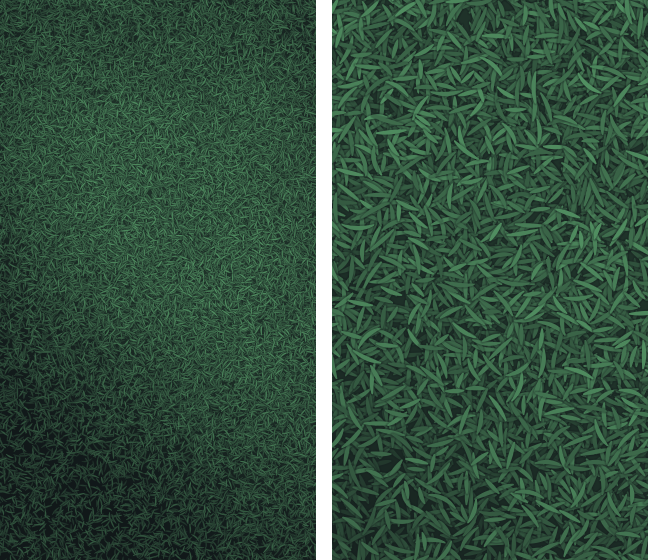
Left: the whole. Right: its middle third, enlarged.
Write a Shadertoy shader that draws this texture.

```glsl
// Dense turf of short, randomly strewn grass blades under uneven, vignetted light.

#define LAYERS 7             // stacked sheets of blades
#define CELL 0.018           // grid cell, in canvas widths
#define HALF_LENGTH 0.0165   // longest half blade
#define HALF_WIDTH 0.0023    // blade half width at its middle
#define BEND 14.0            // strongest curvature
#define SHADOW 0.32          // darkening beside each blade
#define SOIL_COLOR vec3(0.08, 0.12, 0.115)
#define BLADE_COLOR vec3(0.29, 0.51, 0.35)

// Integer hash (PCG), three values in 0..1
vec3 hash3(ivec3 key) {
    uvec3 v = uvec3(key) * 1664525u + 1013904223u;
    v.x += v.y * v.z; v.y += v.z * v.x; v.z += v.x * v.y;
    v ^= v >> 16u;
    v.x += v.y * v.z; v.y += v.z * v.x; v.z += v.x * v.y;
    return vec3(v >> 8u) / 16777216.0;
}

float valueNoise(vec2 p) {
    ivec2 i = ivec2(floor(p));
    vec2 f = fract(p);
    f = f * f * (3.0 - 2.0 * f);
    float a = hash3(ivec3(i, 91)).x;
    float b = hash3(ivec3(i + ivec2(1, 0), 91)).x;
    float c = hash3(ivec3(i + ivec2(0, 1), 91)).x;
    float d = hash3(ivec3(i + ivec2(1, 1), 91)).x;
    return mix(mix(a, b, f.x), mix(c, d, f.x), f.y);
}

mat2 rotation(float angle) {
    float c = cos(angle), s = sin(angle);
    return mat2(c, s, -s, c);
}

// Broad light: dark lower left, bright upper middle, dim sides and top
float lightAt(vec2 uv, vec2 p) {
    float rise = smoothstep(0.02, 0.64, uv.y + 0.4 * (uv.x - 0.46));
    float side = abs(2.0 * uv.x - 1.0);
    float vignette = 1.0 - 0.34 * side * side * side;
    vignette *= 1.0 - 0.42 * smoothstep(0.72, 1.0, uv.y);
    float patches = 0.6 * valueNoise(p * 5.0) + 0.4 * valueNoise(p * 13.0);
    return clamp(rise * vignette * (0.86 + 0.28 * patches) + 0.04, 0.0, 1.0);
}

// Signed distance to a tapered, slightly bowed blade
float bladeDistance(vec2 q, float halfLength, float bend) {
    q.y += bend * (q.x * q.x - 0.3 * halfLength * halfLength);
    float along = clamp(q.x / halfLength, -1.0, 1.0);
    float taper = 1.0 - 0.6 * along * along;
    return length(q - vec2(along * halfLength, 0.0)) - HALF_WIDTH * taper;
}

// Lays one sheet of blades over the tone beneath it
float addLayer(float tone, vec2 p, int layer, float light, float pixel) {
    float height = (float(layer) + 0.5) / float(LAYERS);
    vec2 g = rotation(float(layer) * 1.1) * p / CELL;
    ivec2 home = ivec2(floor(g));
    for (int y = -1; y <= 1; y++)
    for (int x = -1; x <= 1; x++) {
        ivec2 cell = home + ivec2(x, y);
        vec3 place = hash3(ivec3(cell, layer));
        vec3 shape = hash3(ivec3(cell, layer + 40));
        float presence = mix(0.28, 0.95, light);
        if (fract(shape.x * 37.0) > presence) continue;

        vec2 q = rotation(place.z * 6.2832) * (g - vec2(cell) - place.xy) * CELL;
        float halfLength = HALF_LENGTH * mix(0.5, 1.0, shape.x);
        float d = bladeDistance(q, halfLength, BEND * (2.0 * shape.y - 1.0));
        float shade = 1.0 - smoothstep(0.0, HALF_WIDTH * 1.3, d);
        float cover = clamp(0.5 - d / pixel, 0.0, 1.0);
        float bladeTone = mix(0.36, 1.0, height) * mix(0.72, 1.18, shape.z);
        bladeTone *= mix(0.5, 1.0, light);
        tone = mix(tone * (1.0 - SHADOW * shade), bladeTone, cover);
    }
    return tone;
}

void mainImage(out vec4 fragColor, in vec2 fragCoord) {
    vec2 uv = fragCoord / iResolution.xy;
    vec2 p = fragCoord / iResolution.x;
    float pixel = 1.0 / iResolution.x;
    float light = lightAt(uv, p);

    // Soil, then blades from the deepest sheet to the top
    float tone = mix(-0.08, 0.2, light);
    for (int layer = 0; layer < LAYERS; layer++)
        tone = addLayer(tone, p, layer, light, pixel);

    fragColor = vec4(mix(SOIL_COLOR, BLADE_COLOR, tone), 1.0);
}
```
